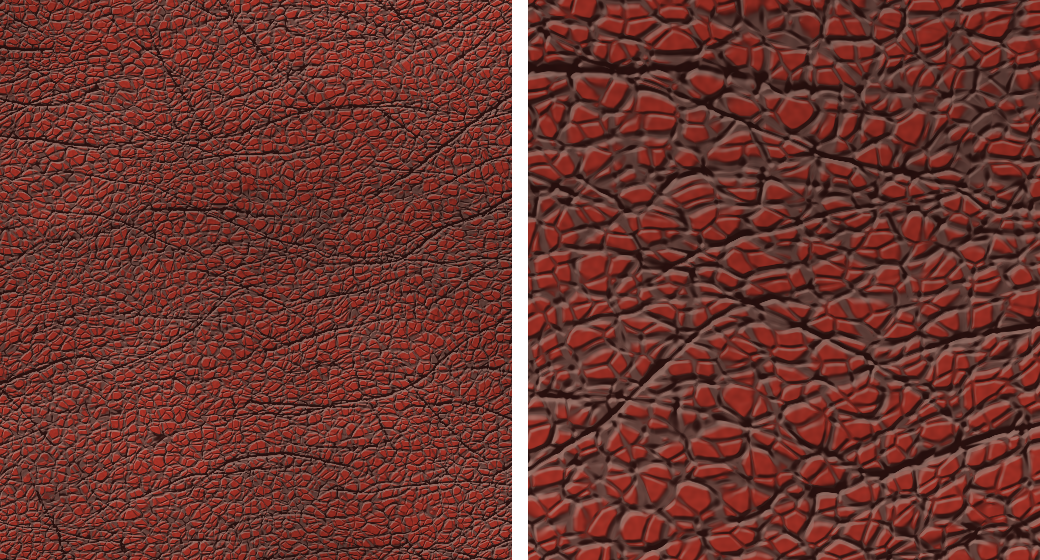
Left, the full canvas; right, a detail of the centre.
This texture is drawn by a WebGL 2 fragment shader. Its source:

```glsl
#version 300 es
precision highp float;
// Worn red leather: pebbled grain cut by long curving creases, lit from the upper left.

#define GRAIN_COUNT 44.0
#define CRACK_COUNT 74.0
#define CREASE_WIDTH 0.0024
#define CREASE_DEPTH 0.85
#define SWELL_LIGHT 2.2
#define RELIEF_LIGHT 1.45
#define LIGHT_STEP (0.0021 * vec2(-0.45, 0.89))
#define RED vec3(0.59, 0.175, 0.135)
#define DEEP_RED vec3(0.36, 0.115, 0.095)
#define GREY_BROWN vec3(0.38, 0.25, 0.225)
#define PIT vec3(0.155, 0.062, 0.055)
#define SHEEN vec3(0.62, 0.47, 0.43)

uniform vec2 u_resolution;
out vec4 fragColor;

vec2 hash2(vec2 p) {
    vec3 h = fract(p.xyx * vec3(0.1031, 0.1030, 0.0973));
    h += dot(h, h.yzx + 33.33);
    return fract((h.xx + h.yz) * h.zy);
}

float corner(vec2 cell, vec2 offset) {
    float a = 6.2832 * hash2(cell).x;
    return dot(vec2(cos(a), sin(a)), offset);
}

// Gradient noise, roughly -0.7 to 0.7
float noise(vec2 p) {
    vec2 i = floor(p), f = p - i;
    vec2 u = f * f * f * (f * (f * 6.0 - 15.0) + 10.0);
    vec2 e = vec2(1.0, 0.0);
    return mix(mix(corner(i, f), corner(i + e, f - e), u.x),
               mix(corner(i + e.yx, f - e.yx), corner(i + 1.0, f - 1.0), u.x), u.y);
}

// Difference of the two nearest cell distances: zero along cell borders
float cellGap(vec2 p) {
    vec2 i = floor(p), f = p - i;
    float nearest = 9.0, second = 9.0;
    for (int y = -1; y <= 1; y++)
    for (int x = -1; x <= 1; x++) {
        vec2 g = vec2(x, y);
        float d = length(g + 0.05 + 0.9 * hash2(i + g) - f);
        second = min(second, max(nearest, d));
        nearest = min(nearest, d);
    }
    return second - nearest;
}

// Family of long wavering lines that fade in and out along their length
float creases(vec2 p, float angle, float count, float width, float seed) {
    vec2 along = vec2(cos(angle), sin(angle));
    vec2 q = vec2(dot(p, along), dot(p, vec2(-along.y, along.x)));
    q.y += 0.12 * noise(p * 2.3 + seed) + 0.016 * noise(p * 9.0 + seed)
         + 0.003 * noise(p * 40.0);
    float row = floor(q.y * count), depth = 0.0;
    for (float k = -1.0; k <= 1.0; k++) {
        float id = row + k;
        float center = id + 0.5 + 0.9 * noise(vec2(q.x * 3.0, id * 7.3 + seed));
        float dist = abs(q.y - center / count);
        float strength = smoothstep(-0.12, 0.35, noise(vec2(q.x * 2.7 + seed, id * 3.7)));
        float profile = exp(-dist * dist / (width * width)) + 0.3 * exp(-dist / (width * 4.0));
        depth = max(depth, strength * profile);
    }
    return depth;
}

// Pebbles split by finer cracks
float grain(vec2 p) {
    vec2 q = p + 0.03 * vec2(noise(p * 5.0), noise(p * 5.0 + 31.0));
    q += 0.006 * vec2(noise(p * 36.0), noise(p * 36.0 + 17.0));
    q = mat2(0.98, -0.2, 0.2, 0.98) * q * vec2(0.86, 1.1);
    float pebbles = smoothstep(0.0, 0.32, cellGap(q * GRAIN_COUNT));
    float cracks = smoothstep(0.0, 0.3, cellGap(q.yx * CRACK_COUNT + 50.0));
    return 0.55 * pebbles + 0.36 * cracks + 0.12 * noise(p * 150.0);
}

float folds(vec2 p) {
    float central = smoothstep(-0.15, 0.2, noise(p * 2.1 + 4.6));
    float depth = creases(p, 0.16, 9.0, CREASE_WIDTH * 1.2, 3.1);
    depth = max(depth, 0.75 * creases(p, 0.32, 19.0, CREASE_WIDTH * 0.8, 21.7));
    depth = max(depth, 0.7 * creases(p, -0.25, 17.0, CREASE_WIDTH * 0.8, 43.3));
    return max(depth, 0.85 * central * creases(p, -0.98, 14.0, CREASE_WIDTH, 64.9));
}

float height(vec2 p) {
    return grain(p) - CREASE_DEPTH * folds(p);
}

float swell(vec2 p) {
    return noise(p * vec2(5.0, 9.0)) + 0.5 * noise(p * vec2(13.0, 21.0) + 8.0);
}

void main() {
    vec2 p = gl_FragCoord.xy / u_resolution.y;
    float h = height(p);
    float lit = RELIEF_LIGHT * (h - height(p + LIGHT_STEP))
              + SWELL_LIGHT * (swell(p) - swell(p + LIGHT_STEP));

    // Dye stays on the raised grain and is rubbed away in patches
    float wear = 0.14 * noise(p * 3.2 + 11.0) + 0.14 * noise(p * 9.0 + 5.0);
    vec3 dye = mix(DEEP_RED, RED, smoothstep(0.45, 0.85, h - wear));
    vec3 color = mix(GREY_BROWN, dye, smoothstep(0.4, 0.64, h - wear));
    color = mix(PIT, color, smoothstep(-0.08, 0.3, h));

    // Raking light
    color = mix(color, SHEEN, 0.75 * smoothstep(0.03, 0.6, lit));
    color = mix(color, PIT, 0.85 * smoothstep(0.03, 0.6, -lit));
    color *= 1.0 + 0.22 * noise(p * 2.6 + 27.0) + 0.12 * noise(p * 210.0);
    fragColor = vec4(color, 1.0);
}
```
